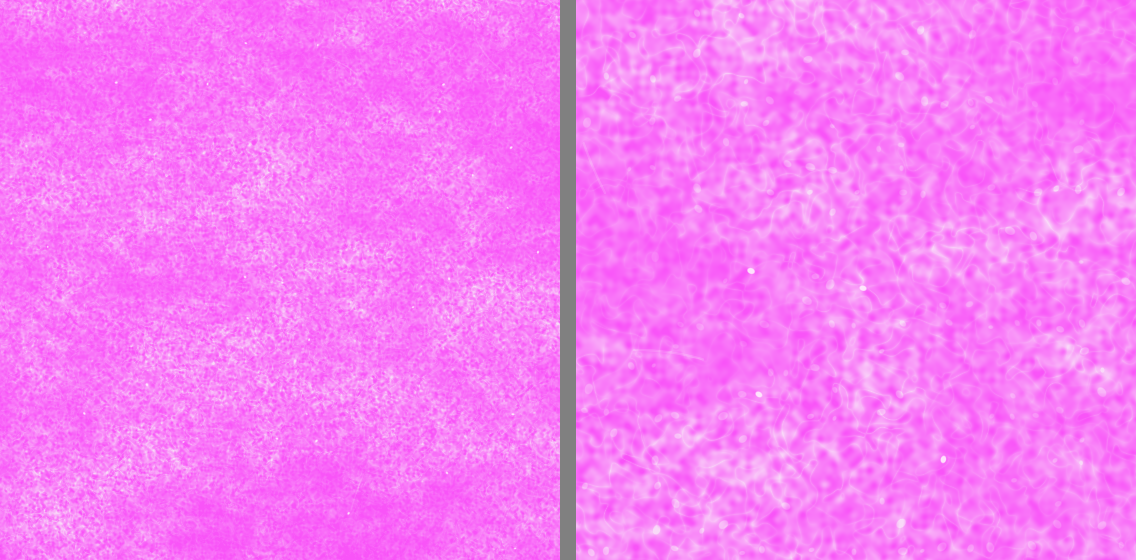
Left, the full canvas; right, a detail of the centre.
Give the GLSL for this texture, as a WebGL 2 fragment shader.

```glsl
#version 300 es
precision highp float;
// Pink mottled paper: wide soft clouds and smaller patches set the lightness,
// warped ridged noise gives matted fibres, and fine noise gives the grain.
// Pale flecks, a few thin hairs and sparse white specks lie on top.

#define BASE_GREEN 0.467
#define CLOUD_SCALE vec2(3.2, 5.0)
#define CLOUD_GAIN 0.34
#define PATCH_SCALE vec2(19.0, 31.0)
#define PATCH_GAIN 0.22
#define FIBRE_SCALE 88.0
#define FIBRE_GAIN 0.125
#define GRAIN_SCALE 235.0
#define GRAIN_GAIN 0.21
#define FLECK_GAIN 0.11
#define HAIR_COUNT 16
#define SPECK_CHANCE 0.13

uniform vec2 u_resolution;
out vec4 fragColor;

float hash(vec2 p) {
    return fract(sin(dot(p, vec2(127.1, 311.7))) * 43758.5453);
}

vec2 hash2(vec2 p) {
    return vec2(hash(p), hash(p + 57.3));
}

mat2 rotation(float angle) {
    float c = cos(angle), s = sin(angle);
    return mat2(c, s, -s, c);
}

float noise(vec2 p) {
    vec2 cell = floor(p), f = fract(p);
    f = f * f * (3.0 - 2.0 * f);
    float low = mix(hash(cell), hash(cell + vec2(1, 0)), f.x);
    float high = mix(hash(cell + vec2(0, 1)), hash(cell + vec2(1, 1)), f.x);
    return mix(low, high, f.y);
}

// Layered noise, centred on zero
float fbm(vec2 p) {
    float sum = 0.0, gain = 0.5;
    for (int i = 0; i < 5; i++) {
        sum += gain * (noise(p) - 0.5);
        p = rotation(0.35) * p * 2.03 + 17.7;
        gain *= 0.5;
    }
    return sum;
}

// Thin bright strands along the middle level of warped noise
float strands(vec2 p) {
    vec2 warp = vec2(noise(p * 0.6 + 9.1), noise(p * 0.6 + 41.7)) - 0.5;
    float ridge = 1.0 - abs(2.0 * noise(p + 2.2 * warp) - 1.0);
    return ridge * ridge * ridge;
}

// Scattered small ovals, at most one in each grid cell
float scatter(vec2 uv, float scale, float chance, vec2 radii, float pixel) {
    vec2 p = uv * scale, cell = floor(p);
    vec2 centre = 0.3 + 0.4 * hash2(cell + 3.7);
    vec2 d = rotation(6.283 * hash(cell + 8.2)) * (fract(p) - centre);
    float radius = mix(radii.x, radii.y, hash(cell + 21.4));
    float dist = length(d * vec2(1.0, 1.35)) - radius;
    float soft = pixel * scale;
    return step(hash(cell + 71.9), chance) * (1.0 - smoothstep(-soft, soft, dist));
}

// Short, slightly bent hairs
float hairs(vec2 uv, float pixel) {
    float cover = 0.0;
    for (int i = 0; i < HAIR_COUNT; i++) {
        vec2 seed = vec2(float(i), 5.3);
        float halfLength = mix(0.012, 0.035, hash(seed + 2.9));
        vec2 d = rotation(3.1416 * hash(seed + 6.1)) * (uv - hash2(seed));
        d.y += 9.0 * (hash(seed + 4.4) - 0.5) * d.x * d.x;
        float dist = length(vec2(max(abs(d.x) - halfLength, 0.0), d.y));
        cover = max(cover, 1.0 - smoothstep(0.0004, 0.0004 + pixel, dist));
    }
    return cover;
}

void main() {
    vec2 uv = gl_FragCoord.xy / u_resolution.y;
    float pixel = 1.0 / u_resolution.y;

    // Soft lightness
    float cloud = fbm(uv * CLOUD_SCALE + 4.6);
    float patches = fbm(uv * PATCH_SCALE + 31.0);
    float texture_strength = clamp(1.0 + 2.2 * cloud + 1.6 * patches, 0.55, 1.6);

    // Matted fibres and grain, stronger in the pale areas
    float fibre = 0.5 * strands(rotation(0.5) * uv * FIBRE_SCALE)
                + 0.5 * strands(rotation(1.9) * uv * FIBRE_SCALE * 1.6 + 63.0);
    float grain = noise(rotation(0.8) * uv * GRAIN_SCALE) - 0.5;
    float detail = FIBRE_GAIN * 1.4 * (fibre - 0.39) + GRAIN_GAIN * grain;
    detail += FLECK_GAIN * scatter(uv, 75.0, 0.24, vec2(0.1, 0.24), pixel);

    float green = BASE_GREEN + CLOUD_GAIN * cloud + PATCH_GAIN * patches;
    green += texture_strength * detail + 0.08 * hairs(uv, pixel);
    green = clamp(green, 0.33, 0.85);

    // Pink ramp with white specks
    vec3 colour = vec3(0.978, green, 0.973);
    float speck = scatter(uv, 17.0, SPECK_CHANCE, vec2(0.022, 0.046), pixel);
    fragColor = vec4(mix(colour, vec3(1.0, 0.93, 0.99), 0.9 * speck), 1.0);
}
```
